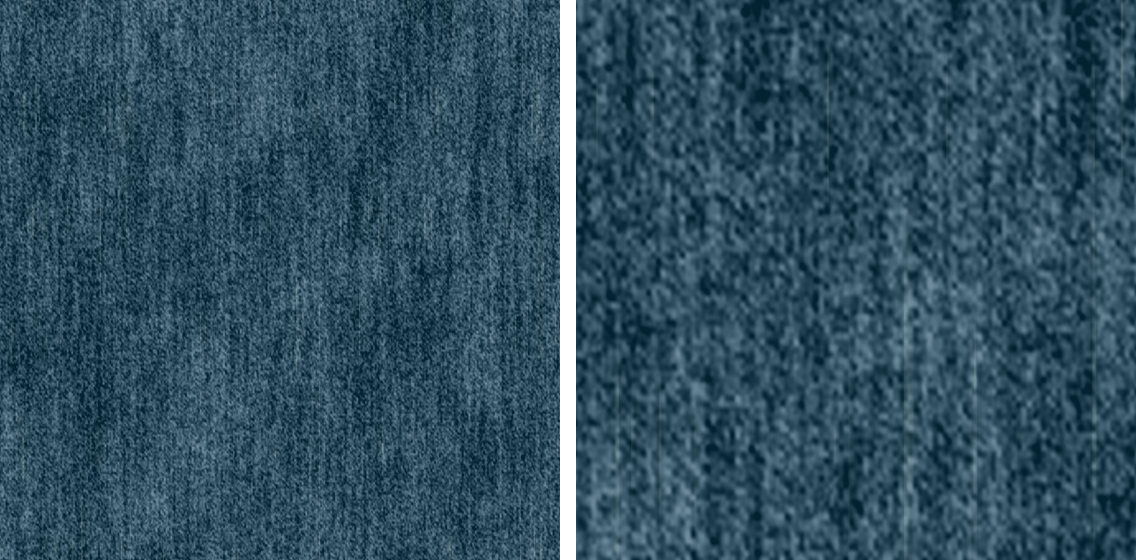
Left, the full canvas; right, a detail of the centre.
Reproduce this texture procedurally as a Shadertoy shader.

```glsl
// Washed blue denim: fine twill grain, vertical warp threads, faded blotches and pale slubs.

const vec3 DEEP_INDIGO = vec3(0.068, 0.195, 0.257);
const vec3 FADED_BLUE  = vec3(0.315, 0.437, 0.505);
const vec3 SLUB_TINT   = vec3(0.030, 0.020, -0.010);

// Integer lattice hash, 0..1
float hash(ivec2 cell, uint seed) {
    uint h = uint(cell.x) * 0x9E3779B1u ^ uint(cell.y) * 0x85EBCA77u ^ seed * 0xC2B2AE3Du;
    h = (h ^ (h >> 15)) * 0x2C1B3C6Du;
    h = (h ^ (h >> 12)) * 0x297A2D39u;
    h ^= h >> 15;
    return float(h >> 8) / 16777216.0;
}

// Smooth value noise, -1..1
float noise(vec2 p, uint seed) {
    ivec2 cell = ivec2(floor(p));
    vec2 f = fract(p);
    f = f * f * (3.0 - 2.0 * f);
    float low  = mix(hash(cell, seed), hash(cell + ivec2(1, 0), seed), f.x);
    float high = mix(hash(cell + ivec2(0, 1), seed), hash(cell + ivec2(1, 1), seed), f.x);
    return 2.0 * mix(low, high, f.y) - 1.0;
}

// Short yarn floats, sheared along the twill diagonal
float twillGrain(vec2 uv, float shear) {
    vec2 p = vec2(uv.x, uv.y + shear * uv.x);
    float floats = 0.44 * noise(p * vec2(265.0, 190.0), 1u);
    float fuzz = 0.42 * noise(uv * vec2(340.0, 270.0), 2u);
    float wobble = 1.5 * noise(uv * 40.0, 3u);
    float rib = 0.08 * sin(6.28318 * 105.0 * (p.x * 0.6 + p.y) + wobble);
    return floats + fuzz + rib;
}

// Long vertical streaks of uneven dye
float warpThreads(vec2 uv) {
    float fine = 0.27 * noise(uv * vec2(235.0, 11.0), 4u);
    float broad = 0.12 * noise(uv * vec2(80.0, 6.0), 5u);
    return fine + broad;
}

// Soft cloudy wear
float washBlotches(vec2 uv) {
    float large = 0.17 * noise(uv * vec2(10.0, 7.0) + 3.4, 16u);
    float small = 0.14 * noise(uv * vec2(25.0, 19.0), 7u);
    return large + small;
}

// Sparse pale threads, broken along their length
float slubs(vec2 uv) {
    float strand = smoothstep(0.66, 0.92, noise(uv * vec2(240.0, 5.0), 8u));
    float breaks = 0.6 + 0.4 * noise(uv * vec2(240.0, 100.0), 9u);
    return strand * breaks;
}

void mainImage(out vec4 fragColor, in vec2 fragCoord) {
    vec2 uv = fragCoord / iResolution.y;

    // Combine the layers into one fade level
    float slub = slubs(uv);
    float fade = 0.45 + 1.04 * (twillGrain(uv, 0.4) + warpThreads(uv) + washBlotches(uv));
    fade += 0.38 * slub;

    // Dye the cloth
    vec3 color = mix(DEEP_INDIGO, FADED_BLUE, clamp(fade, -0.25, 1.45));
    color += SLUB_TINT * slub;
    fragColor = vec4(clamp(color, 0.0, 1.0), 1.0);
}
```
